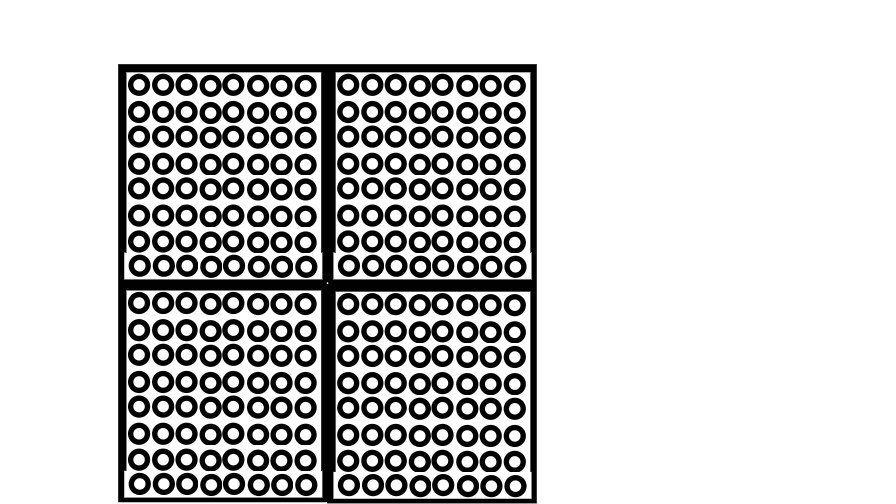
A WebGL 1 fragment shader for this pattern:

```glsl
precision highp float;
// Four framed panels, two across and two down, each filled with 8 by 8 rings.
// Box distances form the black frame and its white windows; each panel folds
// into a grid of cells whose rings are nudged by row and column rules.
uniform vec2 u_resolution;

#define CANVAS_HEIGHT 432.0
#define FRAME_MIN vec2(101.3, 55.0)
#define FRAME_MAX vec2(460.1, 430.5)
#define PANEL_PITCH vec2(179.3, 187.0)
#define RING_START vec2(17.9, 17.7)
#define RING_PITCH vec2(20.35, 22.2)
#define RING_RADIUS 7.2
#define RING_WIDTH 4.6
#define RING_NUDGE 1.1
#define PAPER vec3(1.0)
#define INK vec3(0.005)

float boxDistance(vec2 p, vec2 low, vec2 high) {
  vec2 d = abs(p - 0.5 * (low + high)) - 0.5 * (high - low);
  return length(max(d, 0.0)) + min(max(d.x, d.y), 0.0);
}

float coverage(float dist, float pixel) {
  return clamp(0.5 - dist / pixel, 0.0, 1.0);
}

// Slight hand-placed unevenness, the same in every panel
vec2 ringNudge(vec2 cell) {
  float fifthColumn = 1.0 - step(0.5, abs(cell.x - 4.0));
  float lastRow = step(6.5, cell.y);
  float lowColumn = step(2.5, cell.x) * (1.0 - fifthColumn);
  float lowRow = mod(cell.y + step(5.5, cell.y), 2.0);
  float across = 0.3 * mod(cell.x, 2.0) - 0.6 * fifthColumn + 0.6 * lastRow;
  return vec2(across, RING_NUDGE * (lowRow + 0.8 * lowColumn) - 0.3 * lastRow);
}

float ringDistance(vec2 p) {
  vec2 cell = floor((p - RING_START) / RING_PITCH + 0.5);
  cell = clamp(cell, 0.0, 7.0);
  vec2 center = RING_START + cell * RING_PITCH + ringNudge(cell);
  return abs(length(p - center) - RING_RADIUS) - 0.5 * RING_WIDTH;
}

// White opening, a little wider along its bottom strip
float windowDistance(vec2 p) {
  float upper = boxDistance(p, vec2(7.1, 7.0), vec2(174.0, 184.5));
  float strip = boxDistance(p, vec2(5.2, 161.5), vec2(175.0, 184.5));
  return min(upper, strip);
}

void main() {
  // Canvas units, measured downward from the top
  float pixel = CANVAS_HEIGHT / u_resolution.y;
  vec2 p = gl_FragCoord.xy * pixel;
  p.y = CANVAS_HEIGHT - p.y;

  // Frame, with its right half reaching slightly lower
  float rightHalf = step(FRAME_MIN.x + PANEL_PITCH.x, p.x);
  vec2 frameMax = FRAME_MAX + vec2(0.0, rightHalf);
  float ink = coverage(boxDistance(p, FRAME_MIN, frameMax), pixel);

  // Panel lookup; the lower right one sits a touch lower
  vec2 panel = clamp(floor((p - FRAME_MIN) / PANEL_PITCH), 0.0, 1.0);
  vec2 local = p - FRAME_MIN - panel * PANEL_PITCH;
  local.y -= panel.x * panel.y;

  // Cut the window, then draw the rings
  ink *= 1.0 - coverage(windowDistance(local), pixel);
  ink = max(ink, coverage(ringDistance(local), pixel));

  // Tiny gap where the four panels meet
  vec2 junction = FRAME_MIN + PANEL_PITCH + vec2(0.1, 0.7);
  ink *= 1.0 - coverage(length(p - junction) - 0.7, pixel);

  gl_FragColor = vec4(mix(PAPER, INK, ink), 1.0);
}
```
